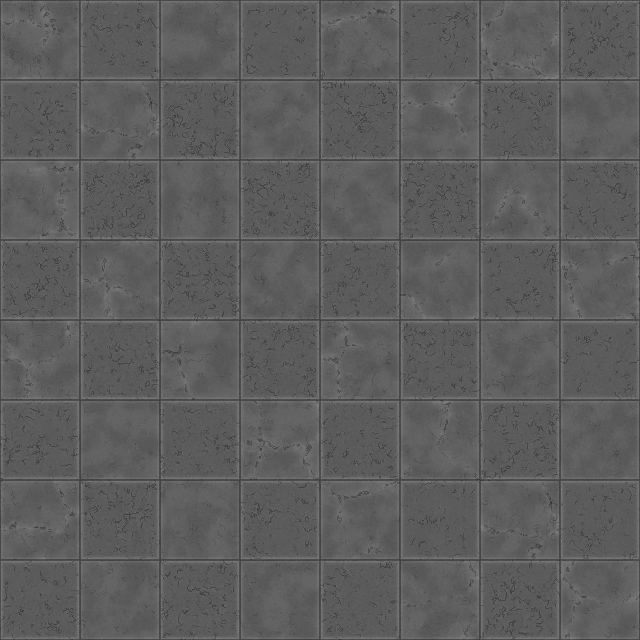
A WebGL 2 fragment shader for this texture:

```glsl
#version 300 es
precision highp float;
// Grey stone floor of square tiles in a checkerboard of two finishes:
// pitted dark slabs (broken noise contours) and cloudy slabs with veins
// (warped cell borders), parted by thin dark joints with pale rims.
uniform vec2 u_resolution;
out vec4 outColor;

#define TILES 8.0
#define JOINT_WIDTH 0.0105
#define JOINT_GREY 0.06
#define PITTED_GREY 0.358
#define CLOUDY_GREY 0.368
#define CLOUD_DEPTH 0.046
#define RIM_LIGHT 0.125
#define RIM_REACH 0.036
#define PIT_DEPTH 0.13
#define VEIN_SCALE 1.2
#define VEIN_SHARE 0.65
#define GRAIN 0.04

float hash(vec2 p) {
  vec3 q = fract(p.xyx * 0.1031);
  q += dot(q, q.yzx + 33.33);
  return fract((q.x + q.y) * q.z);
}

vec2 hash2(vec2 p) {
  return vec2(hash(p), hash(p + 71.7));
}

float slope(vec2 corner, vec2 offset) {
  return dot(hash2(corner) * 2.0 - 1.0, offset);
}

// Gradient noise centred on one half
float noise(vec2 p) {
  vec2 i = floor(p), f = fract(p), u = f * f * (3.0 - 2.0 * f);
  vec2 e = vec2(1, 0);
  float low = mix(slope(i, f), slope(i + e, f - e), u.x);
  float high = mix(slope(i + e.yx, f - e.yx), slope(i + 1.0, f - 1.0), u.x);
  return 0.5 + 0.75 * mix(low, high, u.y);
}

float fbm(vec2 p) {
  mat2 turn = mat2(1.62, 1.22, -1.22, 1.62);
  float sum = 0.0, amp = 0.5;
  for (int i = 0; i < 4; i++) {
    sum += amp * noise(p);
    p = turn * p + 17.3;
    amp *= 0.5;
  }
  return sum / 0.9375;
}

// Distance to the border between the two nearest cell points
float cellBorder(vec2 p) {
  vec2 cell = floor(p), a = vec2(9), b = vec2(9);
  for (int y = -1; y <= 1; y++)
    for (int x = -1; x <= 1; x++) {
      vec2 c = cell + vec2(x, y);
      vec2 v = c + 0.1 + 0.8 * hash2(c) - p;
      if (dot(v, v) < dot(a, a)) { b = a; a = v; }
      else if (dot(v, v) < dot(b, b)) b = v;
    }
  return 0.5 * (dot(b, b) - dot(a, a)) / max(length(b - a), 0.01);
}

// Thin worm-like pits with pale lips, of even width along a noise contour
float pits(vec2 p, float density) {
  const float STEP = 0.004;
  float h = fbm(p * 9.0);
  vec2 grad = vec2(fbm((p + vec2(STEP, 0)) * 9.0), fbm((p + vec2(0, STEP)) * 9.0)) - h;
  float contour = abs(h - 0.5) * STEP / max(length(grad), 0.004);
  float gate = noise(p * 11.0 + 40.0) + 0.5 * (noise(p * 3.0 + 9.0) - 0.5) + density;
  float depth = 0.25 * smoothstep(0.42, 0.50, gate) + 0.75 * smoothstep(0.54, 0.70, gate);
  float worm = (1.0 - smoothstep(0.002, 0.011, contour)) * depth;
  float lip = (1.0 - smoothstep(0.008, 0.028, contour)) * depth;
  float speck = smoothstep(0.66, 0.76, fbm(p * 23.0 + 5.0) + 0.4 * density);
  return 0.03 * lip - PIT_DEPTH * max(worm, 0.7 * speck);
}

// Branching pale vein edged by two thin broken cracks
float vein(vec2 p) {
  vec2 bend = vec2(fbm(p * 4.0 + 3.0), fbm(p * 4.0 + 61.0)) - 0.5;
  vec2 jag = vec2(noise(p * 17.0), noise(p * 17.0 + 31.0)) - 0.5;
  float border = cellBorder((p + 0.30 * bend + 0.06 * jag) * VEIN_SCALE);
  float crack = 1.0 - smoothstep(0.003, 0.013, abs(border - 0.011));
  crack *= smoothstep(0.42, 0.58, noise(p * 15.0 + 8.0));
  float strength = smoothstep(0.32, 0.5, noise(p * 1.7 + 23.0));
  return strength * (0.075 * exp(-border * 20.0) - 0.14 * crack);
}

void main() {
  vec2 grid = gl_FragCoord.xy / u_resolution * TILES;
  vec2 tile = floor(grid), local = fract(grid);
  vec2 p = local + floor(hash2(tile + 3.0) * 90.0) * 1.37;
  float seed = hash(tile + 19.0);
  bool pitted = mod(tile.x + tile.y, 2.0) < 0.5;

  // Stone face
  float shade;
  if (pitted) {
    shade = PITTED_GREY + 0.04 * (fbm(p * 5.0) - 0.5);
    shade += pits(p, mix(-0.04, 0.07, seed));
  } else {
    float cloud = smoothstep(0.35, 0.65, fbm(p * 3.3 + 12.0));
    shade = CLOUDY_GREY + CLOUD_DEPTH * (cloud - 0.5);
    shade += 0.6 * pits(p, mix(-0.13, -0.04, seed));
    if (hash(tile + 47.0) < VEIN_SHARE) shade += vein(p);
  }
  shade += GRAIN * (noise(p * 37.0) - 0.5);

  // Pale rim, then the dark joint by its share of the pixel
  vec2 toEdge = min(local, 1.0 - local);
  float edge = min(toEdge.x, toEdge.y);
  float reach = edge / RIM_REACH;
  shade += RIM_LIGHT * (pitted ? 1.0 : 0.55) * exp(-reach * reach);
  float halfPixel = 0.5 * TILES / min(u_resolution.x, u_resolution.y);
  float halfJoint = 0.5 * JOINT_WIDTH;
  float span = min(edge + halfPixel, halfJoint) - max(edge - halfPixel, -halfJoint);
  shade = mix(shade, JOINT_GREY, clamp(0.5 * span / halfPixel, 0.0, 1.0));

  outColor = vec4(vec3(clamp(shade, 0.0, 1.0)), 1.0);
}
```
